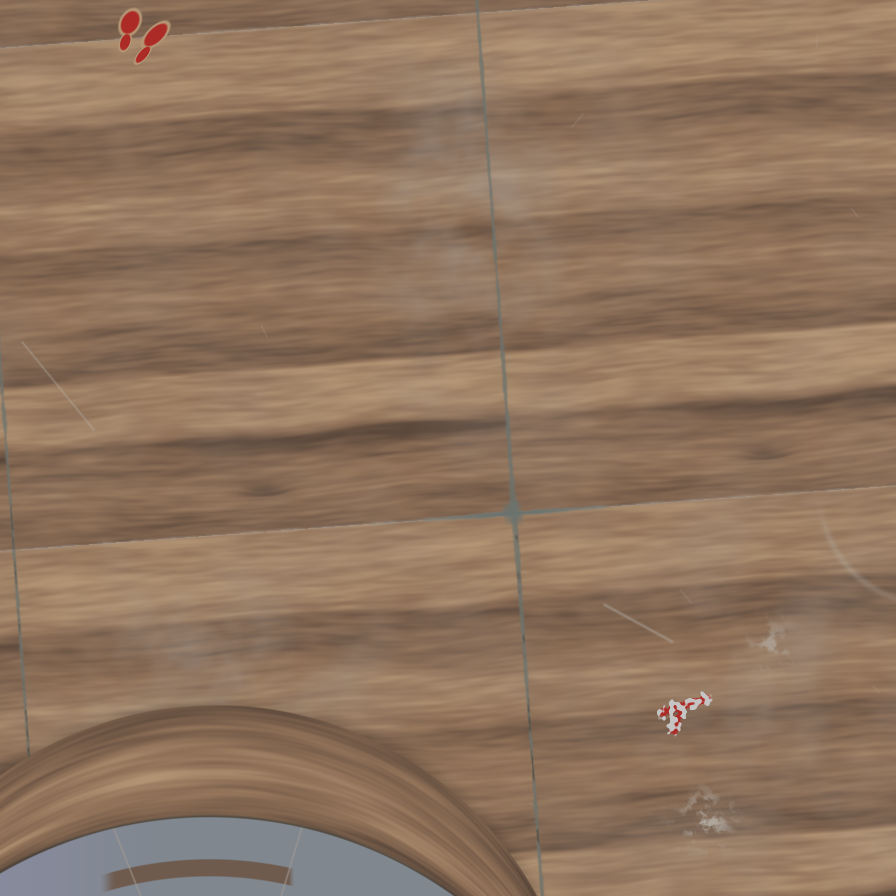
This texture is drawn by a WebGL 1 fragment shader. Its source:

```glsl
precision highp float;
// Worn wood-print floor tiles on a slightly turned grid: one plank print repeats
// in every tile, built from tone bands and stretched gradient noise. Grimy seams,
// dust, scratches, red stickers and a curved mirror dome lie on top.
uniform vec2 u_resolution;

const float TILE = 0.56;
const float TURN = 0.073;
const vec2 CROSSING = vec2(0.574, 0.427);
const vec3 DARK_WOOD = vec3(0.35, 0.275, 0.225);
const vec3 MID_WOOD = vec3(0.55, 0.43, 0.335);
const vec3 LIGHT_WOOD = vec3(0.71, 0.59, 0.46);
const vec3 DUST = vec3(0.64, 0.6, 0.57);
const vec3 GROUT = vec3(0.42, 0.45, 0.43);
const vec3 STEEL = vec3(0.5, 0.53, 0.56);
const vec3 SHADOW = vec3(0.24, 0.24, 0.22);
const vec3 RED = vec3(0.68, 0.17, 0.15);

vec2 hash2(vec2 p) {
  vec3 h = fract(p.xyx * vec3(0.1031, 0.103, 0.0973));
  h += dot(h, h.yzx + 33.33);
  return fract((h.xx + h.yz) * h.zy);
}

float corner(vec2 i, vec2 o, vec2 f) {
  return dot(hash2(i + o) * 2.0 - 1.0, f - o);
}

float noise(vec2 p) {
  vec2 i = floor(p), f = p - i, s = f * f * (3.0 - 2.0 * f), e = vec2(1, 0);
  return mix(mix(corner(i, e.yy, f), corner(i, e.xy, f), s.x),
             mix(corner(i, e.yx, f), corner(i, e.xx, f), s.x), s.y);
}

float fbm(vec2 p) {
  float sum = 0.0, gain = 1.0;
  for (int i = 0; i < 4; i++) {
    sum += gain * noise(p);
    p = p * 2.03 + 17.1;
    gain *= 0.55;
  }
  return sum;
}

float band(float v, float lo, float hi, float softLo, float softHi) {
  return smoothstep(lo - softLo, lo + softLo, v) * (1.0 - smoothstep(hi - softHi, hi + softHi, v));
}

float inside(float d, float soft) { return 1.0 - smoothstep(-soft, soft, d); }

float segment(vec2 p, vec2 a, vec2 b) {
  vec2 ab = b - a;
  return length(p - a - ab * clamp(dot(p - a, ab) / dot(ab, ab), 0.0, 1.0));
}

float glow(vec2 p, vec2 center, vec2 size) {
  vec2 d = (p - center) / size;
  return exp(-dot(d, d));
}

vec3 woodRamp(float t) {
  vec3 c = mix(DARK_WOOD, MID_WOOD, smoothstep(-0.1, 0.55, t));
  return mix(c, LIGHT_WOOD, smoothstep(0.4, 1.05, t));
}

// Plank print of one tile, uv in 0..1
vec3 woodPrint(vec2 uv, float shade) {
  float knot = glow(uv, vec2(0.51, 0.08), vec2(0.05, 0.016));
  float y = uv.y + 0.02 * noise(uv * vec2(3, 5) + 4.0) + 0.012 * knot;
  float t = 0.51 + shade - 0.35 * knot;
  t += 0.2 * band(y, 0.83, 1.1, 0.012, 0.02) + 0.22 * band(y, 0.2, 0.32, 0.02, 0.006);
  t -= 0.24 * band(y, 0.75, 0.83, 0.06, 0.008) + 0.26 * band(y, 0.54, 0.585, 0.03, 0.008);
  t -= 0.2 * band(y, 0.32, 0.4, 0.008, 0.035) + 0.18 * band(y, -0.1, 0.07, 0.02, 0.02);
  t += 0.12 * band(y, 0.6, 0.7, 0.03, 0.03) - 0.14 * band(y, 0.13, 0.2, 0.03, 0.01);
  t -= 0.38 * glow(vec2(0, y), vec2(0, 0.185), vec2(1, 0.015)) * smoothstep(0.12, 0.45, uv.x);
  t += 0.045 * sin(95.0 * y + 9.0 * noise(uv * vec2(2.2, 7) + 8.0));
  t += 0.24 * fbm(vec2(uv.x * 2.0, y * 24.0)) + 0.24 * noise(vec2(uv.x * 5.0, y * 75.0) + 31.0);
  return woodRamp(t + 0.2 * noise(vec2(uv.x * 16.0, y * 125.0) + 53.0));
}

vec3 addSeams(vec3 color, vec2 q, vec2 p) {
  vec2 d = abs(fract(q + 0.5) - 0.5) * TILE;
  float grit = fbm(p * 38.0), near = glow(p, CROSSING, vec2(0.1, 0.12));
  vec2 width = vec2(0.0016, 0.001) + 0.0014 * near - 0.002 * grit;
  float upright = inside(d.x - width.x, 0.0016), level = inside(d.y - width.y, 0.0016);
  color = mix(color, DUST, level * 0.5);
  color = mix(color, GROUT, max(upright * 0.75, level * near));
  color = mix(color, SHADOW, upright * inside(p.y - 0.43, 0.03) * smoothstep(0.0, 0.5, grit) * 0.8);
  return mix(color, GROUT, inside(length(p - CROSSING) + 0.009 * grit - 0.01, 0.006) * 0.8);
}

vec3 addWear(vec3 color, vec2 p) {
  float haze = 0.1 + 0.6 * glow(p, vec2(0.53, 0.76), vec2(0.11, 0.17));
  haze += 0.55 * glow(p, vec2(0.25, 0.25), vec2(0.13, 0.08)) + 0.3 * glow(p, vec2(0.85, 0.22), vec2(0.16));
  color = mix(color, DUST, haze * smoothstep(-0.45, 0.65, fbm(p * 9.0)));
  float crust = glow(p, vec2(0.787, 0.085), vec2(0.027)) + 0.6 * glow(p, vec2(0.86, 0.28), vec2(0.023));
  float mark = crust * smoothstep(-0.05, 0.35, fbm(p * 55.0));
  // Long scratches, a curved scuff, then scattered nicks
  mark += 0.45 * inside(segment(p, vec2(0.025, 0.618), vec2(0.105, 0.52)) - 0.0008, 0.0015);
  mark += 0.5 * inside(segment(p, vec2(0.675, 0.325), vec2(0.75, 0.284)) - 0.0012, 0.002);
  float arc = abs(length(p - vec2(1.04, 0.45)) - 0.125);
  mark += 0.3 * inside(arc - 0.003, 0.004) * band(p.y, 0.33, 0.42, 0.02, 0.03);
  for (int i = 0; i < 14; i++) {
    vec2 at = hash2(vec2(i, 7)), dir = hash2(vec2(i, 19)) - 0.5;
    mark += 0.28 * inside(segment(p, at, at + dir * 0.035) - 0.0004, 0.0013);
  }
  return mix(color, vec3(0.72, 0.7, 0.67), min(mark, 0.8));
}

// Shoe sole and heel, negative inside
float footprint(vec2 p, float lean) {
  p.x -= lean * p.y;
  float sole = length((p - vec2(0, 0.009)) / vec2(0.011, 0.014)) - 1.0;
  float heel = length((p + vec2(0, 0.013)) / vec2(0.006, 0.01)) - 1.0;
  return min(sole, heel) * 0.01;
}

vec3 addStickers(vec3 color, vec2 p, float px) {
  float feet = min(footprint(p - vec2(0.143, 0.966), 0.25), footprint(p - vec2(0.168, 0.952), 0.65));
  color = mix(color, LIGHT_WOOD, inside(feet - 0.0015, px));
  color = mix(color, RED, inside(feet + 0.001, px));
  float flake = noise(p * 150.0);
  float scrap = min(segment(p, vec2(0.74, 0.205), vec2(0.788, 0.22)), segment(p, vec2(0.752, 0.185), vec2(0.76, 0.208)));
  vec3 paint = mix(vec3(0.77), RED, smoothstep(-0.05, 0.1, flake));
  return mix(color, paint, inside(scrap + 0.012 * flake - 0.006, px));
}

// Dome: bent wood reflection around pale panels
vec3 addDome(vec3 color, vec2 p, float px) {
  vec2 r = p - vec2(0.241, -0.195);
  float rim = length(r) - 0.408, pane = length(p - vec2(0.234, -0.378)) - 0.466;
  float across = -rim / max(pane - rim, 0.001), angle = atan(r.x, r.y);
  float t = 0.25 + 0.34 * band(across, 0.25, 0.85, 0.22, 0.1) - 0.12 * smoothstep(0.3, 0.9, angle);
  t += 0.45 * noise(vec2(angle * 2.0, across * 9.0)) + 0.25 * noise(vec2(angle * 4.0, across * 28.0));
  vec3 panel = STEEL + vec3(0.03, 0.01, 0.05) * inside(p.x - 0.1, 0.1);
  panel = mix(panel, DARK_WOOD + 0.08, band(-pane, 0.047, 0.066, px, px) * band(p.x, 0.12, 0.325, 0.01, 0.004));
  float joint = min(abs(p.x + 0.4 * p.y - 0.157), abs(p.x - 0.3 * p.y - 0.314));
  panel = mix(panel, DUST, inside(joint - 0.001, px) * 0.6);
  vec3 ring = mix(woodRamp(t), SHADOW, inside(abs(pane) - 0.002, 0.003) * 0.8);
  color *= 1.0 - 0.16 * inside(rim - 0.004, 0.012);
  return mix(color, mix(ring, panel, inside(pane, px)), inside(rim, px));
}

void main() {
  vec2 p = gl_FragCoord.xy / u_resolution, r = p - CROSSING;
  float px = 1.0 / u_resolution.y, c = cos(TURN), s = sin(TURN);
  vec2 q = vec2(c * r.x + s * r.y, c * r.y - s * r.x) / TILE;
  vec3 color = woodPrint(fract(q), 0.06 * (hash2(floor(q) + 40.0).x - 0.5));
  color = addSeams(addWear(color, p), q, p);
  gl_FragColor = vec4(addDome(addStickers(color, p, px), p, px), 1.0);
}
```
